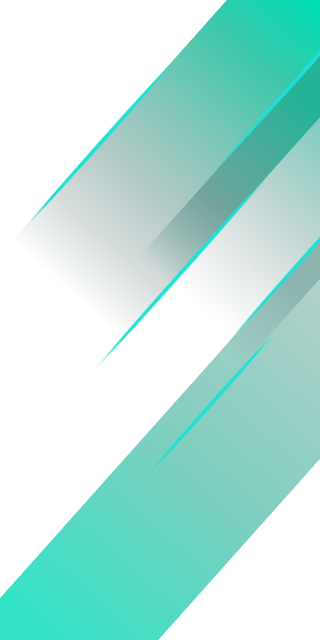
Reproduce this background procedurally as a Shadertoy shader.

```glsl
// Diagonal translucent teal ribbons on white, edged with tapered cyan glints.
// Every part lives in a rotated frame: q.x runs along the ribbons (up-right),
// q.y runs across them (down-right), both in units of the canvas width.

#define ALONG vec2(0.666, -0.746)
#define GLINT_HALF_WIDTH 0.0062
#define GLINT_COLOR vec3(0.12, 0.88, 0.83)
#define MINT vec3(0.20, 0.89, 0.78)
#define EMERALD vec3(0.0, 0.87, 0.71)
#define SHADE_GREY vec3(0.46, 0.64, 0.615)
#define SHADE_TEAL vec3(0.14, 0.70, 0.60)

// Position of x between a and b, clamped to 0..1
float span(float a, float b, float x) {
    return clamp((x - a) / (b - a), 0.0, 1.0);
}

// Smooth-edged coverage of the strip between two across-positions
float strip(float across, float top, float bottom, float pixel) {
    return span(-0.5, 0.5, (across - top) / pixel)
         * span(-0.5, 0.5, (bottom - across) / pixel);
}

// Lens-shaped streak, thin and transparent at both ends
float glint(vec2 q, float across, float start, float end, float pixel) {
    float t = span(start, end, q.x);
    float taper = 4.0 * t * (1.0 - t);
    float halfWidth = GLINT_HALF_WIDTH * taper;
    float d = abs(q.y - across);
    return smoothstep(halfWidth + pixel, halfWidth * 0.4, d)
         * smoothstep(0.0, 0.6, taper);
}

// Upper ribbon: white through grey to emerald
vec3 upperColor(float u) {
    vec3 c = mix(vec3(1.0), vec3(0.85, 0.87, 0.87), span(-0.54, -0.35, u));
    c = mix(c, vec3(0.70, 0.79, 0.775), span(-0.35, -0.13, u));
    c = mix(c, vec3(0.53, 0.78, 0.73), span(-0.13, 0.08, u));
    c = mix(c, vec3(0.23, 0.78, 0.67), span(0.08, 0.40, u));
    return mix(c, EMERALD, span(0.40, 0.65, u));
}

// Middle ribbon: white to pale teal
vec3 middleColor(float u) {
    vec3 c = mix(vec3(1.0), vec3(0.89, 0.91, 0.91), span(-0.30, -0.10, u));
    c = mix(c, vec3(0.76, 0.84, 0.825), span(-0.10, 0.086, u));
    return mix(c, vec3(0.51, 0.80, 0.755), span(0.086, 0.375, u));
}

// Lower ribbon: mint to pale grey-green
vec3 lowerColor(float u) {
    vec3 c = mix(MINT, vec3(0.49, 0.81, 0.75), span(-1.38, -0.70, u));
    return mix(c, vec3(0.70, 0.815, 0.79), span(-0.70, 0.0, u));
}

void mainImage(out vec4 fragColor, in vec2 fragCoord) {
    float pixel = 1.0 / iResolution.x;
    vec2 p = vec2(fragCoord.x, iResolution.y - fragCoord.y) * pixel;
    vec2 q = vec2(dot(p, ALONG), dot(p, vec2(-ALONG.y, ALONG.x)));

    // Ribbons
    vec3 color = vec3(1.0);
    color = mix(color, upperColor(q.x), strip(q.y, 0.529, 0.990, pixel));
    color = mix(color, middleColor(q.x), strip(q.y, 0.990, 1.245, pixel));
    color = mix(color, lowerColor(q.x), strip(q.y, 1.245, 1.701, pixel));

    // Shaded folds that fade toward the lower left
    vec3 shade = mix(SHADE_GREY, SHADE_TEAL, span(-0.05, 0.40, q.x));
    color = mix(color, shade, strip(q.y, 0.859, 0.990, pixel) * span(-0.31, -0.03, q.x));
    color = mix(color, vec3(0.55, 0.71, 0.69),
                strip(q.y, 1.245, 1.326, pixel) * span(-0.36, -0.06, q.x));

    // Glints along the folds
    float shine = glint(q, 0.532, -0.48, 0.24, pixel);
    shine = max(shine, glint(q, 0.990, -0.67, 0.17, pixel));
    shine = max(shine, glint(q, 0.857, 0.03, 1.05, pixel));
    shine = max(shine, glint(q, 1.244, -0.34, 0.65, pixel));
    shine = max(shine, glint(q, 1.333, -0.80, -0.20, pixel));
    color = mix(color, GLINT_COLOR, shine);

    fragColor = vec4(color, 1.0);
}
```
